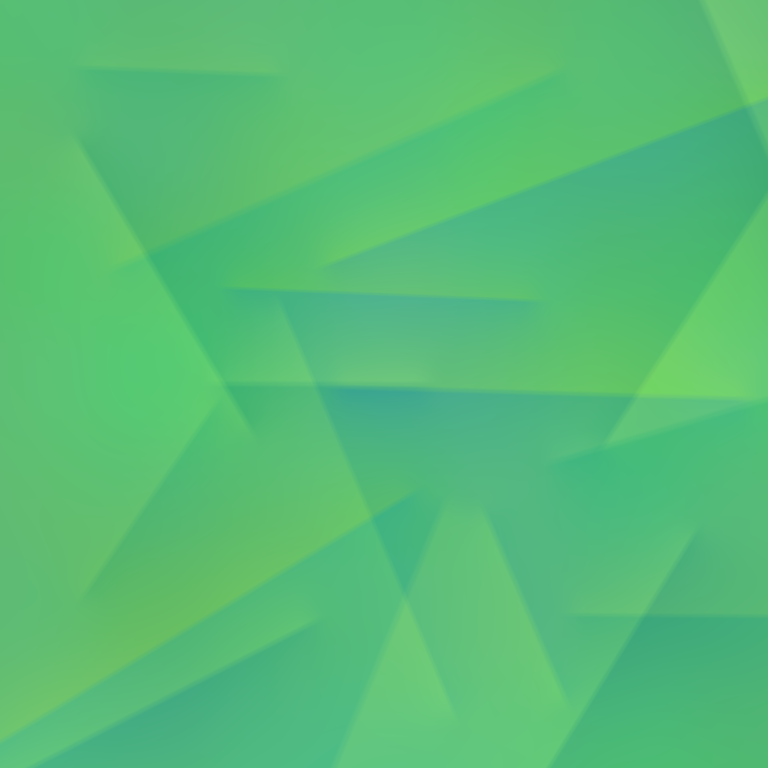
A Shadertoy shader for this background:

```glsl
vec3 hash3(vec3 p) {
    p = fract(p * vec3(0.1031, 0.1030, 0.0973));
    p += dot(p, p.yxz + 33.33);
    return fract((p.xxy + p.yxx) * p.zyx);
}

vec3 smoothNoise(vec2 p) {
    vec2 cell = floor(p), f = fract(p);
    f = f * f * f * (f * (f * 6.0 - 15.0) + 10.0);
    vec3 low = mix(hash3(vec3(cell, 7.0)), hash3(vec3(cell + vec2(1, 0), 7.0)), f.x);
    vec3 high = mix(hash3(vec3(cell + vec2(0, 1), 7.0)), hash3(vec3(cell + 1.0, 7.0)), f.x);
    return mix(low, high, f.y);
}

// Signed angle a segment subtends, scaled to -1..1: it jumps across the
// segment, fades smoothly away from it and vanishes past its ends.
float subtendedAngle(vec2 toA, vec2 toB) {
    return atan(toA.x * toB.y - toA.y * toB.x, dot(toA, toB)) / 3.14159;
}

void mainImage(out vec4 fragColor, in vec2 fragCoord) {
    vec2 uv = fragCoord / iResolution.xy;

    // Soft green wash
    vec3 color = vec3(0.336, 0.742, 0.458);
    color += (smoothNoise(uv * 3.2 + 4.3) - 0.5) * vec3(0.04, 0.045, 0.07);
    color += (smoothNoise(uv * 6.5 + 21.7) - 0.5) * vec3(0.035, 0.025, 0.05);

    // Crossing creases, each diffusing a different tint to either side
    for (int i = 0; i < 18; i++) {
        vec3 shape = hash3(vec3(float(i) + 3.0, 11.0, 5.0));
        vec3 tint = hash3(vec3(float(i) + 3.0, 29.0, 17.0)) - 0.5;
        vec2 centre = fract(float(i) * vec2(0.7549, 0.5698) + vec2(0.42, 0.5));

        // Four leaning families: level, gentle rise, steep rise, steep fall
        int family = (i + i / 4) % 4;
        float angle = vec4(-0.03, 0.42, 1.06, -1.17)[family];
        angle += (shape.x - 0.5) * (family == 0 ? 0.08 : 0.28);
        vec2 dir = vec2(cos(angle), sin(angle));
        vec2 halfSpan = dir * mix(0.14, 0.36, shape.y);

        vec2 toCentre = centre - uv;
        vec2 toA = toCentre - halfSpan, toB = toCentre + halfSpan;
        float across = abs(dir.x * toCentre.y - dir.y * toCentre.x);
        float tip = smoothstep(0.0, 0.05, min(length(toA), length(toB)));
        float side = subtendedAngle(toA, toB);
        float glow = side * side * tip;
        float crease = glow * side * smoothstep(0.0, mix(0.003, 0.007, shape.z), across);

        // Level creases are yellow-green over teal; steep ones turn to dark
        // green instead and may swap sides
        vec3 contrast = family > 1 ? vec3(0.043, 0.032, 0.006) : vec3(0.047, 0.025, -0.022);
        float flip = family > 1 && tint.z > 0.0 ? -1.0 : 1.0;
        color += crease * (flip * contrast + tint * vec3(0.02, 0.03, 0.06));
        color += glow * tint.yzx * vec3(0.025, 0.025, 0.035);
    }

    fragColor = vec4(clamp(color, vec3(0.2, 0.58, 0.34), vec3(0.44, 0.84, 0.62)), 1.0);
}
```
